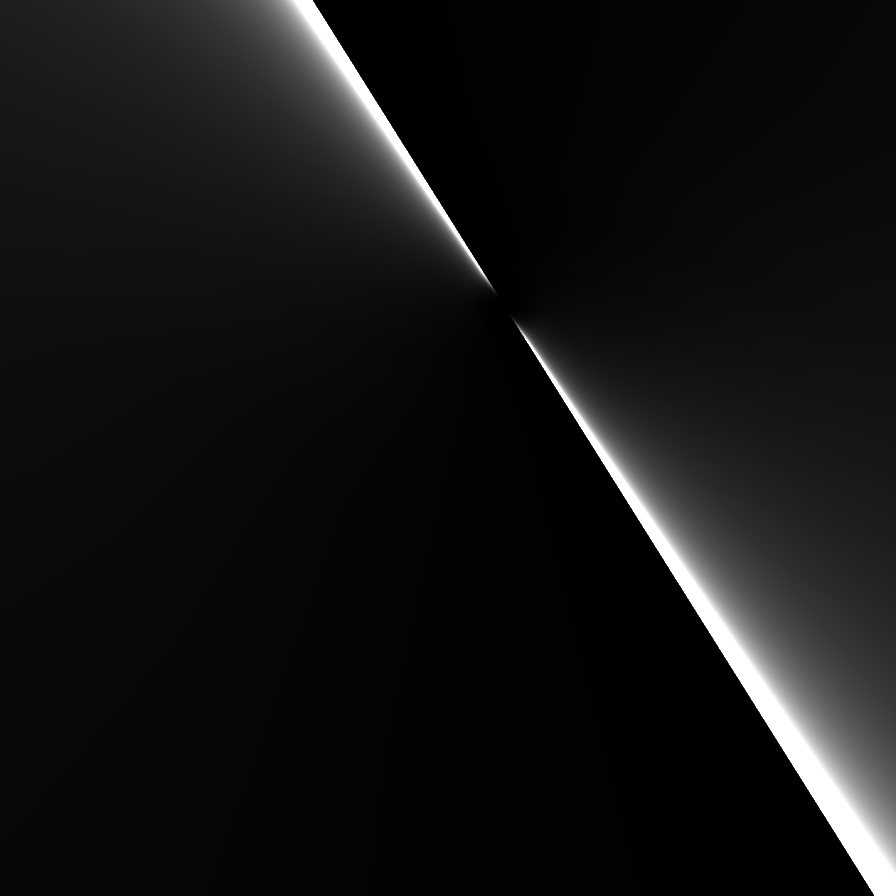
This background is drawn by a Shadertoy shader. Its source:

```glsl
// A thin diagonal beam that flips sides at a pivot, with faint fans of grey light on black.
#define PIVOT vec2(0.5627, 0.6590)     // where the beam changes sides
#define BEAM_DIR vec2(-0.5316, 0.8470) // unit direction of the upper ray
#define BEAM_GAIN 0.040                // angular width of the white glow
#define FAN_GAIN 0.056                 // brightness of the broad light
#define FAN_STEPS 14.0                 // facets in each half turn
#define LEFT_HUB 0.126                 // fan centres, measured along the beam
#define RIGHT_HUB 0.189

const float PI = 3.14159265;

// Glow falling off with the angle from the ray, sharp on its clockwise side.
float beamGlow(float along, float across, float pixel) {
    float side = along < 0.0 ? -1.0 : 1.0;
    vec2 q = vec2(along, across) * side;
    float angle = atan(q.y, max(q.x, 1e-5));
    float wrapped = angle < 0.0 ? angle + PI : angle;
    float dark = min(BEAM_GAIN / max(wrapped, 1e-3) - BEAM_GAIN / PI, 1.0);
    float lit = min(BEAM_GAIN / max(abs(angle), 1e-3) - BEAM_GAIN / PI, 1.0);
    float cover = smoothstep(-pixel, pixel, q.y);
    float pinch = smoothstep(0.008, 0.050, length(q));
    return mix(dark, lit, cover) * pinch;
}

// Broad light in angular facets around a hub on the beam.
float facetFan(float along, float across) {
    float light = 1.0 - atan(across, along) / PI;
    float facets = floor(light * FAN_STEPS) / FAN_STEPS;
    return FAN_GAIN * mix(light, facets, 0.7);
}

void mainImage(out vec4 fragColor, in vec2 fragCoord) {
    vec2 p = fragCoord / iResolution.xy - PIVOT;
    float pixel = 0.8 / min(iResolution.x, iResolution.y);

    // Beam coordinates: along the ray, and across it towards the left.
    float along = dot(p, BEAM_DIR);
    float across = dot(p, vec2(-BEAM_DIR.y, -BEAM_DIR.x) * vec2(1.0, -1.0));

    // Each side of the beam has its own fan.
    float fan = across > 0.0
        ? facetFan(along - LEFT_HUB, across)
        : facetFan(-along - RIGHT_HUB, max(-across, 1e-6));

    float grey = clamp(beamGlow(along, across, pixel) + fan, 0.0, 1.0);
    fragColor = vec4(vec3(grey), 1.0);
}
```
